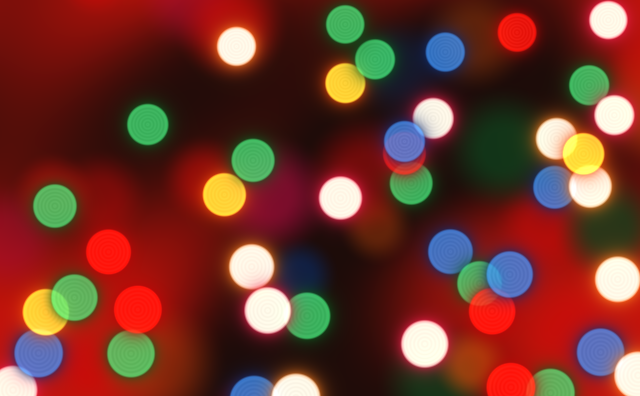
This background is drawn by a WebGL 1 fragment shader. Its source:

```glsl
precision highp float;
// Defocused festive lights: crisp bokeh discs over a blurred dark red glow.

uniform vec2 u_resolution;

const vec2 LAMP_CELL = vec2(0.25, 0.22);
const vec2 GLOW_CELL = vec2(0.30, 0.28);
const float GOLDEN = 0.618034;

float hash(vec2 p) {
  return fract(sin(dot(p, vec2(127.1, 311.7))) * 4375.85);
}

vec2 hash2(vec2 p) {
  return vec2(hash(p), hash(p + 17.3));
}

vec3 lampColour(float pick) {
  if (pick < 0.26) return vec3(0.97, 0.96, 0.90);
  if (pick < 0.50) return vec3(0.20, 0.69, 0.36);
  if (pick < 0.74) return vec3(0.17, 0.43, 0.74);
  if (pick < 0.89) return vec3(0.99, 0.82, 0.20);
  return vec3(0.88, 0.07, 0.04);
}

vec3 haloColour(float pick) {
  if (pick < 0.13) return vec3(0.95, 0.12, 0.30);
  if (pick < 0.26) return vec3(1.00, 0.50, 0.12);
  if (pick < 0.50) return vec3(0.04, 0.36, 0.12);
  if (pick < 0.74) return vec3(0.04, 0.18, 0.46);
  if (pick < 0.89) return vec3(0.95, 0.30, 0.03);
  return vec3(0.75, 0.02, 0.02);
}

vec3 glowColour(float pick) {
  if (pick < 0.42) return vec3(0.80, 0.04, 0.03);
  if (pick < 0.64) return vec3(0.80, 0.29, 0.04);
  if (pick < 0.78) return vec3(0.72, 0.05, 0.26);
  if (pick < 0.90) return vec3(0.06, 0.25, 0.11);
  return vec3(0.05, 0.14, 0.32);
}

// Layered sines blend brown shadow into red, darkest around the centre.
vec3 backdrop(vec2 p, vec2 centre) {
  vec2 w = p * 4.0;
  float waves = sin(w.x * 1.1 + 1.5 * sin(w.y * 0.9 + 1.0))
              + sin(w.y * 1.7 + 1.2 * sin(w.x * 0.8 + 2.0))
              + 0.4 * sin(w.x * 2.3 - w.y * 1.9);
  float edge = 2.0 * length((p - centre) * vec2(0.8, 1.0)) - 1.0;
  float heat = smoothstep(-1.2, 1.8, waves * 0.8 + 1.4 * edge);
  return mix(vec3(0.11, 0.045, 0.035), vec3(0.76, 0.07, 0.04), heat);
}

vec3 addGlow(vec3 base, vec2 offset, float radius, vec3 colour, float strength) {
  float fade = 1.0 - smoothstep(0.25 * radius, radius, length(offset));
  return mix(base, colour, fade * strength);
}

// A translucent disc with faint rings, a tinted rim and a soft halo.
vec3 addLamp(vec3 base, vec2 offset, float radius, float pick) {
  float d = length(offset);
  float soft = 0.0035;
  vec3 halo = haloColour(pick);
  vec3 face = lampColour(pick);
  vec3 lit = mix(base, halo, 0.6 * exp(-max(d - radius, 0.0) / 0.016));
  float rim = smoothstep(0.82, 1.0, d / radius);
  float rings = 0.015 * sin(d / radius * 38.0);
  vec3 rimTint = pick < 0.26 ? mix(face, halo, 0.25) : face * 1.1;
  face = mix(face, rimTint, rim) + rings;
  float mask = 1.0 - smoothstep(radius - soft, radius + soft, d);
  return mix(lit, face + 0.24 * base, mask);
}

void main() {
  vec2 p = gl_FragCoord.xy / u_resolution.y;
  float aspect = u_resolution.x / u_resolution.y;
  vec3 colour = backdrop(p, vec2(0.5 * aspect, 0.56));

  // Distant lights, blurred beyond recognition
  for (int j = 0; j < 4; j++) {
    for (int i = 0; i < 6; i++) {
      vec2 cell = vec2(float(i), float(j));
      vec2 at = (cell + hash2(cell + 3.7)) * GLOW_CELL - 0.06;
      float radius = mix(0.09, 0.19, hash(cell + 8.1));
      float strength = mix(0.3, 0.8, hash(cell + 5.9));
      vec3 glow = glowColour(fract((cell.x + cell.y * 6.0) * GOLDEN));
      colour = addGlow(colour, p - at, radius, glow, strength);
    }
  }

  // Nearer lights: scattered discs, often with an overlapping partner
  for (int j = 0; j < 5; j++) {
    for (int i = 0; i < 7; i++) {
      vec2 cell = vec2(float(i), float(j));
      vec2 at = (cell + mix(vec2(0.1), vec2(0.9), hash2(cell + 1.3))) * LAMP_CELL - 0.05;
      float radius = mix(0.061, 0.047, at.y);
      float angle = 6.2832 * hash(cell + 23.9);
      float gap = radius * mix(1.35, 2.1, hash(cell + 31.7));
      vec2 partner = at + gap * vec2(cos(angle), sin(angle));
      float order = 2.0 * (cell.x + cell.y * 7.0);
      if (hash(cell + 41.1) < 0.82) {
        colour = addLamp(colour, p - at, radius, fract(order * GOLDEN + 0.1));
        if (hash(cell + 53.3) < 0.55)
          colour = addLamp(colour, p - partner, radius, fract((order + 1.0) * GOLDEN + 0.1));
      }
    }
  }

  gl_FragColor = vec4(clamp(colour, 0.0, 1.0), 1.0);
}
```
